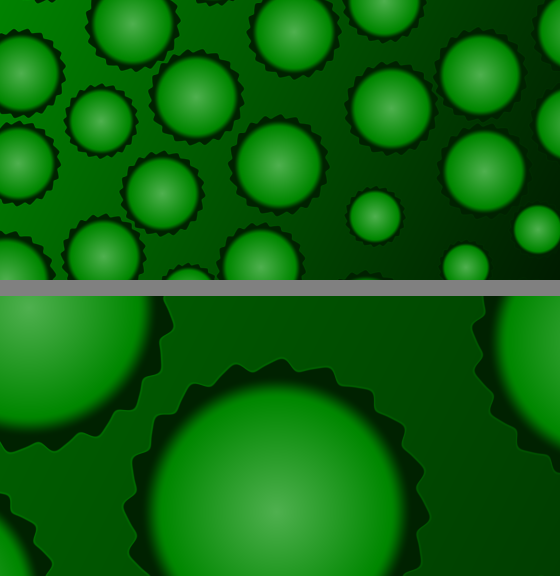
Top: the whole. Bottom: its middle third, enlarged.
Reproduce this pattern procedurally as a WebGL 2 fragment shader.

```glsl
#version 300 es
precision highp float;
// Glowing green cogs packed over a diagonal green gradient.
// Cog centres are a tilted triangular lattice bent by gradient noise; neighbours
// share the gap between them, and each cog is a wavy dark disc with a soft glow.

uniform vec2 u_resolution;
out vec4 fragColor;

// Packing, in units of the canvas height
const float SPACING = 0.374;
const float TILT = 0.42;
const float BEND = 0.16;
const float BEND_FREQUENCY = 1.7;
const float JITTER = 0.022;
const float BIG_RADIUS = 0.182;
const float MEDIUM_RADIUS = 0.15;
const float SMALL_RADIUS = 0.095;
const float SMALL_SHARE = 0.2;

// Cog shape, relative to the cog radius
const float TEETH = 20.0;
const float TOOTH_MIDDLE = 0.963;
const float TOOTH_HEIGHT = 0.038;
const float TOOTH_SKEW = 0.45;
const float GLOW_FADE_START = 0.74;
const float GLOW_FADE_END = 0.89;
const float RIM_WIDTH = 0.0025;

// Colours
const vec3 BACK_LIGHT = vec3(0.0, 0.51, 0.0);
const vec3 BACK_DARK = vec3(0.0, 0.11, 0.0);
const vec3 COG_BODY = vec3(0.0, 0.135, 0.0);
const vec3 GLOW_CENTRE = vec3(0.31, 0.69, 0.31);
const vec3 GLOW_EDGE = vec3(0.0, 0.53, 0.0);
const float RIM_GAIN = 1.2;

const float TAU = 6.28318;

float random(ivec2 cell, int salt) {
    uint n = uint(cell.x) * 73857u + uint(cell.y) * 19349u + uint(salt) * 8353u;
    n = n * 747796405u + 2891336453u;
    n = ((n >> ((n >> 28u) + 4u)) ^ n) * 277803737u;
    n = (n >> 22u) ^ n;
    return float(n >> 8u) / 16777216.0;
}

vec2 randomDirection(ivec2 cell, int salt) {
    float angle = TAU * random(cell, salt);
    return vec2(cos(angle), sin(angle));
}

// Two gradient noises at once: the second uses the gradients turned by 90 degrees
vec2 cornerNoise(ivec2 corner, vec2 f) {
    vec2 g = randomDirection(corner, 1);
    return vec2(dot(g, f), g.x * f.y - g.y * f.x);
}

vec2 gradientNoise(vec2 p) {
    ivec2 c = ivec2(floor(p));
    vec2 f = fract(p);
    vec2 w = f * f * f * (f * (f * 6.0 - 15.0) + 10.0);
    vec2 low = mix(cornerNoise(c, f),
                   cornerNoise(c + ivec2(1, 0), f - vec2(1, 0)), w.x);
    vec2 high = mix(cornerNoise(c + ivec2(0, 1), f - vec2(0, 1)),
                    cornerNoise(c + ivec2(1, 1), f - vec2(1, 1)), w.x);
    return mix(low, high, w.y);
}

// Centre of the cog that belongs to a lattice cell
vec2 cogCentre(ivec2 cell, mat2 lattice) {
    vec2 node = lattice * vec2(cell);
    return node + BEND * gradientNoise(node * BEND_FREQUENCY)
                + JITTER * randomDirection(cell, 2);
}

float wantedRadius(ivec2 cell) {
    float pick = random(cell, 3) / SMALL_SHARE;
    return pick < 1.0 ? mix(SMALL_RADIUS, MEDIUM_RADIUS, pick) : BIG_RADIUS;
}

// Radius cut down so that the six neighbours touch at most
float fittedRadius(ivec2 cell, vec2 centre, mat2 lattice) {
    float wanted = wantedRadius(cell);
    float radius = wanted;
    ivec2 side = ivec2(1, 0);
    for (int i = 0; i < 6; i++) {
        float gap = distance(centre, cogCentre(cell + side, lattice));
        radius = min(radius, gap * wanted / (wanted + wantedRadius(cell + side)));
        side = ivec2(-side.y, side.x + side.y);   // next neighbour, 60 degrees on
    }
    return radius;
}

vec3 cogColour(float q) {
    vec3 glow = mix(GLOW_CENTRE, GLOW_EDGE, min(q / GLOW_FADE_START, 1.0));
    return mix(glow, COG_BODY, smoothstep(GLOW_FADE_START, GLOW_FADE_END, q));
}

void main() {
    float pixel = 1.0 / u_resolution.y;
    vec2 p = gl_FragCoord.xy * pixel;
    float aspect = u_resolution.x * pixel;

    // Background falls off to the lower right
    float slope = (p.x + 0.5 * (1.0 - p.y)) / (aspect + 0.5);
    vec3 back = mix(BACK_LIGHT, BACK_DARK, slope);
    vec3 colour = back;

    float turn = TILT + TAU / 6.0;
    mat2 lattice = SPACING * mat2(cos(TILT), sin(TILT), cos(turn), sin(turn));
    ivec2 home = ivec2(round(inverse(lattice) * p));
    for (int k = 0; k < 9; k++) {
        ivec2 cell = home + ivec2(k % 3 - 1, k / 3 - 1);
        vec2 centre = cogCentre(cell, lattice);
        float reach = distance(p, centre);
        if (reach > BIG_RADIUS * 1.04) continue;

        // Wavy outline with a thin rim
        float radius = fittedRadius(cell, centre, lattice);
        float phase = atan(p.y - centre.y, p.x - centre.x) * TEETH + TAU * random(cell, 4);
        float wave = sin(phase + TOOTH_SKEW * sin(phase));
        float d = reach - radius * (TOOTH_MIDDLE + TOOTH_HEIGHT * wave);
        float rim = 1.0 - smoothstep(-pixel, pixel, d - RIM_WIDTH);
        float body = 1.0 - smoothstep(-pixel, pixel, d);
        colour = mix(colour, back * RIM_GAIN, rim * (1.0 - body));
        colour = mix(colour, cogColour(reach / radius), body);
    }
    fragColor = vec4(colour, 1.0);
}
```
